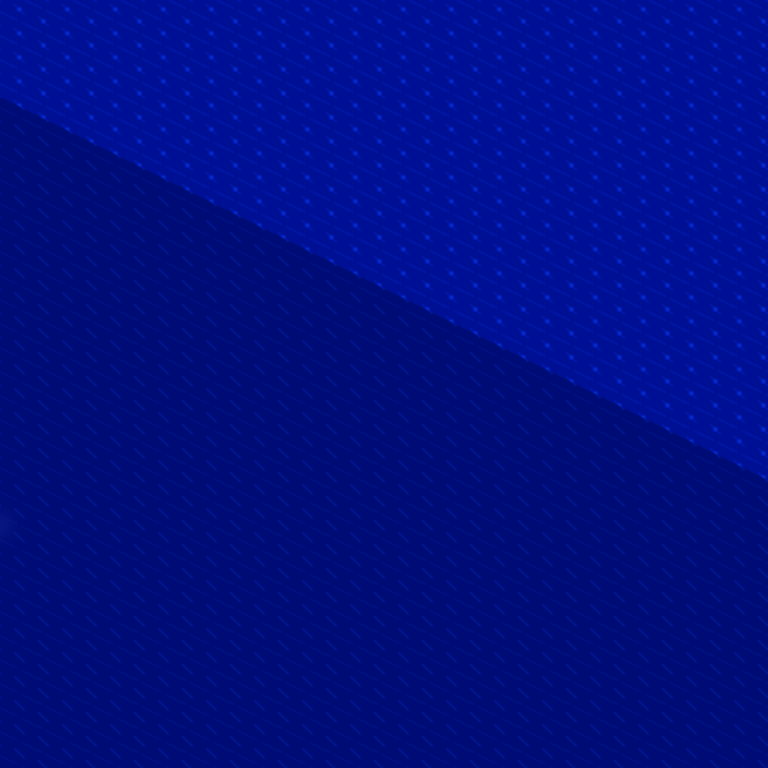
Reproduce this background procedurally as a Shadertoy shader.

```glsl
const float CELLS = 32.0;
const vec3 NAVY = vec3(0.0, 0.047, 0.462);
const vec3 NAVY_THREAD = vec3(0.0, 0.095, 0.575);
const vec3 BLUE = vec3(0.0, 0.064, 0.585);
const vec3 BLUE_THREAD = vec3(0.0, 0.105, 0.68);
const vec3 BLUE_KNOT = vec3(0.0, 0.17, 0.82);
const vec3 GLOW = vec3(0.05, 0.11, 0.52);

// Position relative to the closest anchor; odd columns drop by half a cell
vec2 halfDropCell(vec2 p, vec2 anchor) {
    vec2 q = p - anchor;
    float column = floor(q.x + 0.5);
    float y = q.y + 0.5 * mod(column, 2.0);
    return vec2(q.x - column, fract(y + 0.5) - 0.5);
}

float segmentDistance(vec2 p, vec2 halfSpan) {
    float along = clamp(dot(p, halfSpan) / dot(halfSpan, halfSpan), -1.0, 1.0);
    return length(p - halfSpan * along);
}

float softFill(float distanceToShape, float blur) {
    return 1.0 - smoothstep(-blur, blur, distanceToShape);
}

// Fine thread broken into beads along its length
float beadedThread(vec2 p, vec2 halfSpan, float blur) {
    float beads = 0.65 + 0.35 * cos(p.x * 50.0);
    return softFill(segmentDistance(p, halfSpan) - 0.035, blur) * beads;
}

// Rounded patch of light, brightest at its centre
float glowAt(vec2 uv, vec2 centre, float radius) {
    vec2 offset = (uv - centre) / radius;
    return exp(-dot(offset, offset));
}

void mainImage(out vec4 fragColor, in vec2 fragCoord) {
    vec2 uv = fragCoord / iResolution.xy;
    float pixel = 1.0 / iResolution.y;
    float blur = max(CELLS * pixel, 0.04);

    // Woven relief
    vec2 anchor = vec2(0.81, 0.61);
    vec2 knotCell = halfDropCell(uv * CELLS, anchor);
    vec2 threadCell = halfDropCell(uv * CELLS, anchor + vec2(0.5, 0.25));
    float dash = softFill(segmentDistance(knotCell, vec2(0.19, -0.18)) - 0.04, blur);
    float thread = beadedThread(threadCell, vec2(0.38, -0.19), blur);
    float knot = softFill(length(knotCell) - 0.09, blur);

    // Dark lower panel
    vec3 lower = mix(NAVY, NAVY_THREAD, max(dash * 0.85, thread * 0.65));
    lower = mix(lower, GLOW, 0.6 * glowAt(uv, vec2(0.0, 0.316), 0.018));

    // Bright upper panel
    vec3 upper = mix(BLUE, BLUE_THREAD, max(dash * 0.8, thread));
    upper = mix(upper, BLUE_KNOT, knot * 0.9);

    // Sloping boundary
    float height = uv.y - mix(0.874, 0.375, uv.x);
    float panel = smoothstep(-pixel, pixel, height);
    fragColor = vec4(mix(lower, upper, panel), 1.0);
}
```
